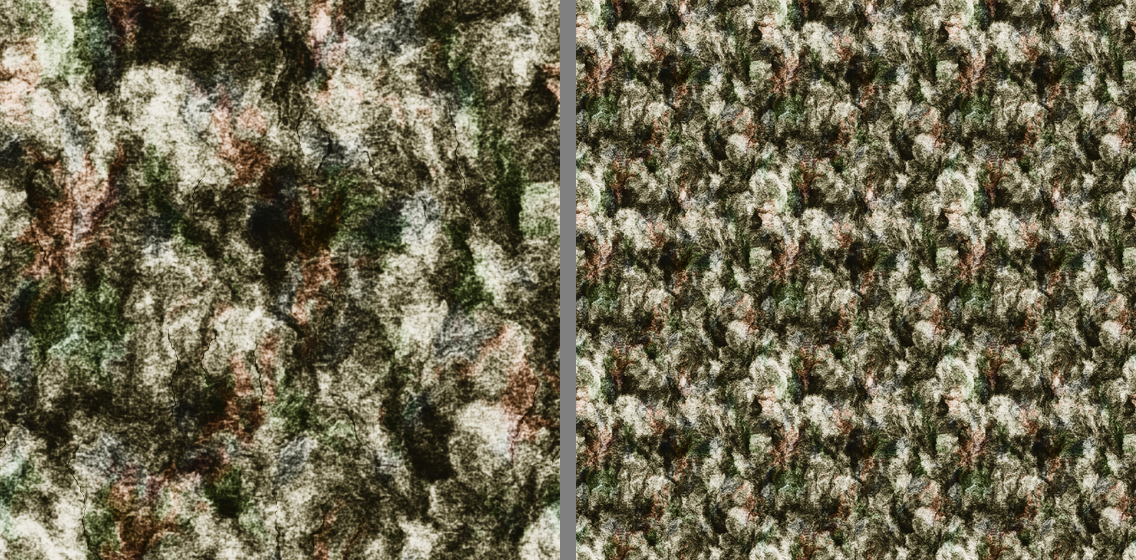
Left: one tile. Right: repeated 3 by 3.
Write a Shadertoy shader that draws this texture.

```glsl
// Weathered cliff face: pale leaning rock plates, dark crevices, moss, rust and grit.

vec2 hash2(vec2 p) {
    vec3 q = fract(p.xyx * vec3(.1031, .1030, .0973));
    q += dot(q, q.yzx + 33.33);
    return fract((q.xx + q.yz) * q.zy);
}

float cornerSlope(vec2 cell, vec2 offset, vec2 f, vec2 period, float seed) {
    float angle = 6.2832 * hash2(mod(cell + offset, period) + seed).x;
    return dot(vec2(cos(angle), sin(angle)), f - offset);
}

// Gradient noise that wraps after "period" cells, scaled to unit variance
float noise(vec2 uv, vec2 period, float seed) {
    vec2 p = uv * period, cell = floor(p), f = p - cell;
    vec2 w = f * f * (3. - 2. * f);
    float low = mix(cornerSlope(cell, vec2(0, 0), f, period, seed),
                    cornerSlope(cell, vec2(1, 0), f, period, seed), w.x);
    float high = mix(cornerSlope(cell, vec2(0, 1), f, period, seed),
                     cornerSlope(cell, vec2(1, 1), f, period, seed), w.x);
    return 4.7 * mix(low, high, w.y);
}

vec2 noise2(vec2 uv, vec2 period, float seed) {
    return vec2(noise(uv, period, seed), noise(uv, period, seed + 51.));
}

// Overlapping plates, lower ones in front: lit at the top, sinking into shade below
float plates(vec2 uv, float roughness) {
    vec2 grid = vec2(7, 5), home = floor(uv * grid);
    float tone = -.3;
    for (int j = 2; j >= -2; j--)
    for (int i = -2; i <= 2; i++) {
        vec2 cell = home + vec2(i, j), id = mod(cell, grid);
        vec2 shape = hash2(id + 7.), look = hash2(id + 31.);
        vec2 q = uv - (cell + .5 + .6 * (hash2(id + 3.) - .5)) / grid;
        q.x += mix(.05, .5, look.x) * q.y;
        q /= mix(vec2(.045, .09), vec2(.1, .17), shape);
        vec2 cube = abs(q * q * q);
        float edge = pow(cube.x + cube.y + 1e-5, 1. / 3.) - 1. + roughness;

        float crevice = smoothstep(.45, 0., edge) * smoothstep(-1., .6, q.y + .4 * q.x);
        tone = mix(tone, -1.5, .5 * crevice);
        float shade = mix(1.6, -1.1, smoothstep(-.9, .8, -q.y)) + 1.1 * (look.y - .55);
        tone = mix(tone, shade, mix(.5, 1., look.x) * smoothstep(.07, -.07, edge));
    }
    return tone;
}

void mainImage(out vec4 fragColor, in vec2 fragCoord) {
    vec2 uv = fragCoord / iResolution.xy;

    // Ragged distortion at three scales
    vec2 p = uv + .011 * noise2(uv, vec2(6, 5), 11.);
    p += .0045 * noise2(uv, vec2(25, 21), 17.);
    p += .0016 * noise2(uv, vec2(85, 90), 23.);

    // Large plates and upright stains
    float tone = .62 * plates(p, .07 * noise(p, vec2(18, 14), 5.));
    tone += .34 * noise(p, vec2(5, 3), 41.);
    tone += .36 * noise(p, vec2(12, 6), 43.);
    tone += .36 * noise(p, vec2(26, 15), 47.);

    // Crumbled surface, fine bedding and grit
    tone += .30 * noise(p, vec2(46, 40), 53.);
    tone += .26 * noise(p, vec2(75, 120), 59.);
    tone += .22 * noise(uv, vec2(130, 150), 61.);
    tone += .24 * noise(uv, vec2(230, 240), 67.);

    // Thin upright cracks, broken into short runs
    float crack = smoothstep(.13, .02, abs(noise(p, vec2(11, 4), 71.)));
    tone -= 1.1 * crack * smoothstep(.2, 1.1, noise(p, vec2(9, 7), 73.));

    // Olive black to ivory
    float light = .06 + .88 / (1. + exp(-1.65 * (tone - .2)));
    float midtone = light * (1. - light);
    vec3 color = light - midtone * vec3(0, .12, .62);

    // Moss, rust and cool lichen tints
    float moss = smoothstep(.4, 1.8, noise(p, vec2(9, 6), 79.) + .3 * noise(p, vec2(40, 34), 83.));
    float rust = smoothstep(.7, 2., noise(p, vec2(6, 4), 89.) + .5 * noise(p, vec2(34, 22), 97.));
    float lichen = smoothstep(.4, 1.8, noise(p, vec2(13, 9), 101.));
    color += midtone * (moss * vec3(-.2, .06, -.14) + rust * vec3(.3, -.16, -.16)
                      + lichen * vec3(-.1, .02, .26));

    fragColor = vec4(clamp(color, 0., 1.), 1);
}
```
